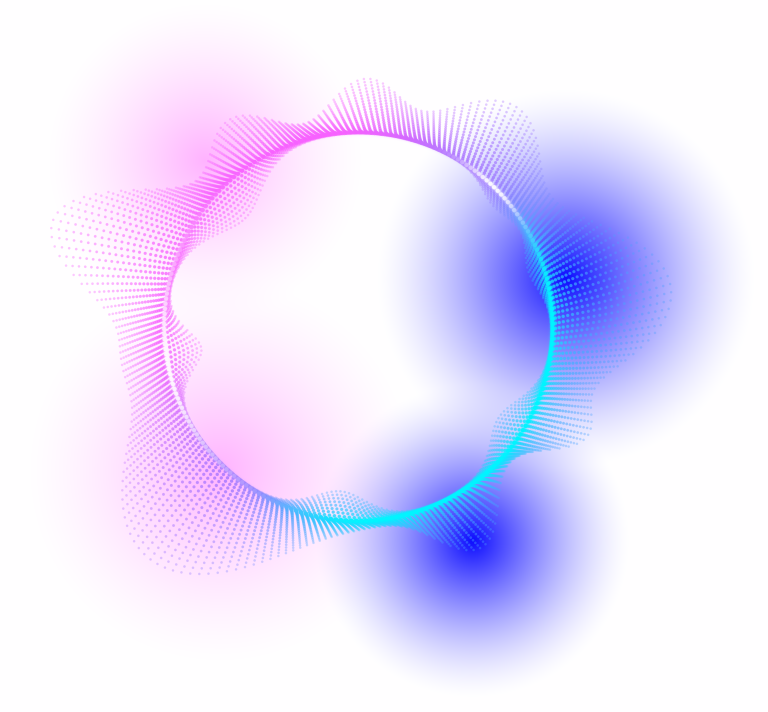
This background is drawn by a WebGL 1 fragment shader. Its source:

```glsl
precision highp float;
// A ring of dotted strands that swell into soft lobes, over pink and blue glows.
// Each strand adds an angle-dependent reach to the ring radius; its beads sit
// at even angles, so only the nearest bead of every strand is tested per pixel.
uniform vec2 u_resolution;

const vec2 CENTRE = vec2(0.5035, 0.5415);
const float RADIUS = 0.273;
const float BEAD_STEP = 1.5;     // degrees between beads
const float INNER_STRANDS = 8.0;
const float OUTER_STRANDS = 21.0;

const vec3 PAPER = vec3(1.0, 0.998, 1.0);
const vec3 PINK = vec3(1.0, 0.70, 1.0);
const vec3 BLUE = vec3(0.05, 0.05, 1.0);
const vec3 MAGENTA = vec3(0.97, 0.38, 1.0);
const vec3 VIOLET = vec3(0.64, 0.45, 1.0);
const vec3 AZURE = vec3(0.30, 0.62, 1.0);
const vec3 CYAN = vec3(0.0, 0.96, 1.0);

// Soft disc that fades to nothing at its radius
float glow(vec2 p, vec2 centre, float radius) {
  return pow(max(1.0 - distance(p, centre) / radius, 0.0), 1.45);
}

// Smooth bump around a direction, in degrees
float lobe(float angle, float middle, float width, float height) {
  float d = (mod(angle - middle + 180.0, 360.0) - 180.0) / width;
  return height * exp(-d * d);
}

float outerReach(float a) {
  return 0.006
    + lobe(a, 7.0, 20.0, 0.163) + lobe(a, 54.0, 16.0, 0.100)
    + lobe(a, 88.0, 11.5, 0.068) + lobe(a, 122.0, 12.0, 0.063)
    + lobe(a, 161.0, 15.0, 0.175) + lobe(a, 188.0, 11.0, 0.038)
    + lobe(a, 227.0, 24.5, 0.160) + lobe(a, 299.0, 11.0, 0.076)
    + lobe(a, 334.0, 9.0, 0.066);
}

float innerReach(float a) {
  return 0.002
    + lobe(a, 18.0, 10.0, 0.020) + lobe(a, 42.0, 9.0, 0.017)
    + lobe(a, 136.0, 17.0, 0.051) + lobe(a, 188.0, 10.0, 0.048)
    + lobe(a, 264.0, 13.0, 0.038) + lobe(a, 327.0, 13.0, 0.036);
}

// Signed distance from the ring of a strand, level -1 (inside) to 1 (outside)
float strandOffset(float angle, float level) {
  if (level < 0.0) return level * innerReach(angle);
  return pow(level, 1.25) * outerReach(angle + 5.0 * (1.0 - level));
}

vec2 direction(float degreesAngle) {
  float a = radians(degreesAngle);
  return vec2(cos(a), sin(a));
}

// Antialiased coverage of a disc
float disc(float dist, float radius, float pixel) {
  return 1.0 - smoothstep(radius - 0.7 * pixel, radius + 0.7 * pixel, dist);
}

// Magenta at upper left, through violet, to azure at lower right
vec3 strandColour(float warmth) {
  vec3 c = mix(MAGENTA, VIOLET, smoothstep(0.12, 0.48, warmth));
  return mix(c, AZURE, smoothstep(0.46, 0.8, warmth));
}

vec3 drawStrands(vec3 colour, vec2 p, float pixel) {
  float angle = degrees(atan(p.y, p.x));
  float coolness = 0.5 + 0.5 * dot(normalize(p), direction(-40.0));
  float cyanShare = smoothstep(0.55, 0.85, coolness);
  vec3 tint = strandColour(coolness);

  for (int i = 0; i < 30; i++) {
    float n = float(i) - INNER_STRANDS;
    float level = n < 0.0 ? n / INNER_STRANDS : n / OUTER_STRANDS;
    float twist = 4.0 * level;
    float beadAngle = (floor((angle - twist) / BEAD_STEP) + 0.5) * BEAD_STEP + twist;
    float offset = strandOffset(beadAngle, level);
    vec2 bead = direction(beadAngle) * (RADIUS + offset);
    float size = mix(0.0024, 0.0017, abs(level));
    float strength = mix(0.85, 0.34, abs(level));
    vec3 beadColour = mix(tint, CYAN, cyanShare * exp(-abs(offset) / 0.022));
    colour = mix(colour, beadColour, strength * disc(distance(p, bead), size, pixel));
  }

  // Bright core line, white on the left and upper right, cyan at lower right
  float whiteness = min(lobe(angle, 192.0, 36.0, 1.0) + lobe(angle, 46.0, 13.0, 1.0), 1.0);
  vec3 coreColour = mix(mix(tint, CYAN, cyanShare), vec3(1.0), whiteness);
  float band = exp(-pow((length(p) - RADIUS) / 0.0035, 2.0));
  colour = mix(colour, coreColour, band * mix(0.35, 0.7, max(cyanShare, whiteness)));
  float coreAngle = (floor(angle / BEAD_STEP) + 0.5) * BEAD_STEP;
  float core = disc(distance(p, direction(coreAngle) * RADIUS), 0.003, pixel);
  return mix(colour, coreColour, 0.85 * core);
}

void main() {
  float pixel = 1.0 / u_resolution.y;
  vec2 p = gl_FragCoord.xy * pixel;

  // Background glows
  vec3 colour = PAPER;
  colour = mix(colour, PINK, glow(p, vec2(0.288, 0.775), 0.23));
  colour = mix(colour, PINK, glow(p, vec2(0.309, 0.339), 0.28));
  colour = mix(colour, BLUE, glow(p, vec2(0.795, 0.609), 0.268));
  colour = mix(colour, BLUE, glow(p, vec2(0.664, 0.2405), 0.222));

  // Strands only reach a limited belt around the ring
  vec2 q = p - CENTRE;
  float r = length(q);
  if (r > 0.18 && r < 0.5) colour = drawStrands(colour, q, pixel);
  gl_FragColor = vec4(colour, 1.0);
}
```
